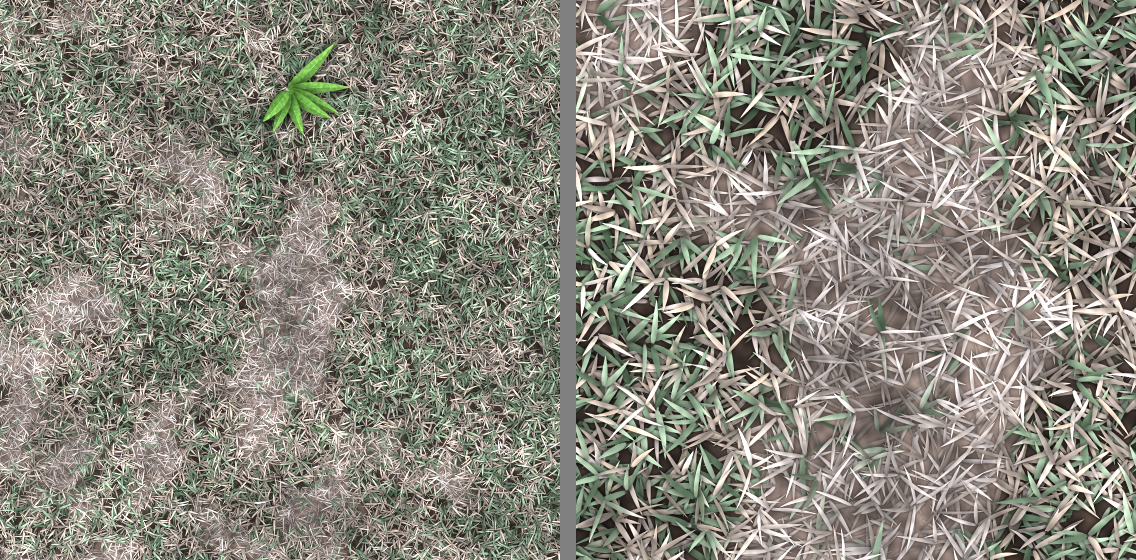
Left, the full canvas; right, a detail of the centre.
Give the GLSL for this texture, as a WebGL 2 fragment shader.

```glsl
#version 300 es
precision highp float;
// Patchy lawn seen from above: green tufts, dry straw, bare thatch and one broad-leaved weed.

uniform vec2 u_resolution;
out vec4 fragColor;

vec3 hash3(vec3 p) {
    p = fract(p * vec3(0.1031, 0.1030, 0.0973));
    p += dot(p, p.yxz + 33.33);
    return fract((p.xxy + p.yxx) * p.zyx);
}

float cornerSlope(vec2 cell, vec2 offset) {
    float angle = 6.2832 * hash3(vec3(cell, 7.0)).x;
    return dot(vec2(cos(angle), sin(angle)), offset);
}

float gradientNoise(vec2 p) {
    vec2 i = floor(p), f = fract(p);
    vec2 u = f * f * f * (f * (f * 6.0 - 15.0) + 10.0);
    vec2 e = vec2(1.0, 0.0);
    return mix(mix(cornerSlope(i, f), cornerSlope(i + e, f - e), u.x),
               mix(cornerSlope(i + e.yx, f - e.yx), cornerSlope(i + 1.0, f - 1.0), u.x), u.y);
}

vec2 rotate(vec2 p, float angle) {
    float c = cos(angle), s = sin(angle);
    return vec2(c * p.x + s * p.y, c * p.y - s * p.x);
}

// Tapered curved leaf growing along +x; gives coverage, shadow, position along and across.
vec4 leaf(vec2 p, float len, float bend, float halfWidth, float pixel) {
    float x = p.x / len;
    if (x <= 0.0 || x >= 1.0) return vec4(0.0);
    float y = p.y - bend * x * x;
    float w = halfWidth * 2.6 * sqrt(x) * (1.0 - x);
    float ends = smoothstep(0.0, 0.08, x) * smoothstep(1.0, 0.92, x);
    float cover = clamp((w - abs(y)) / pixel + 0.5, 0.0, 1.0);
    float shadow = smoothstep(w + 1.6 * halfWidth, w * 0.6, abs(y));
    return vec4(cover * ends, shadow * ends, x, y / halfWidth);
}

// One layer of fanned tufts, painted over the colour below.
vec3 tufts(vec3 col, vec2 p, float layer, float height, float greenness, float bare, float pixel) {
    const float density = 29.0;
    float turn = layer * 1.3;
    vec2 q = rotate(p, turn) * density + layer * 3.71 + 60.0;
    vec2 home = floor(q);
    for (int j = -1; j <= 1; j++)
    for (int i = -1; i <= 1; i++) {
        vec2 cell = home + vec2(i, j);
        vec3 h = hash3(vec3(cell, layer + 1.0));
        vec2 fromRoot = q - cell - h.xy;
        float green = smoothstep(-0.04, 0.04, greenness - h.z);
        float heading = 6.2832 * fract(h.x * 7.3 + h.y * 5.1);
        for (int k = 0; k < 3; k++) {
            vec3 r = hash3(vec3(cell, layer * 3.0 + float(k) + 50.0));
            float angle = heading + (float(k) - 1.0) * 1.1 + (r.x - 0.5) * 1.5;
            float len = mix(0.45, 0.93, r.y);
            float halfWidth = mix(mix(0.042, 0.032, bare), 0.049, green) * mix(0.75, 1.25, r.z);
            vec4 b = leaf(rotate(fromRoot, angle), len, (r.x - 0.5) * 0.3, halfWidth, pixel * density);

            float tone = fract(r.z * 9.7 + r.y * 3.3);
            vec3 pale = mix(vec3(0.99, 0.89, 0.79), vec3(1.0, 0.96, 0.96), max(r.x, bare));
            vec3 straw = mix(vec3(0.59, 0.54, 0.51), pale, tone);
            vec3 grass = mix(vec3(0.31, 0.40, 0.31), vec3(0.73, 0.83, 0.72), tone);
            vec3 tint = mix(straw, grass, green) * mix(0.85, 1.22, height);
            tint *= mix(0.78, 1.15, b.z) * (1.0 + 0.10 * clamp(b.w, -1.0, 1.0));

            col *= 1.0 - mix(0.28, 0.16, bare) * b.y;
            col = mix(col, tint, b.x);
        }
    }
    return col;
}

// Fan of bright lance-shaped leaves around one stem.
vec3 weed(vec3 col, vec2 p, float pixel) {
    for (int i = 0; i < 7; i++) {
        float n = float(i);
        vec3 r = hash3(vec3(n, 4.0, 9.0));
        float angle = 0.62 - 0.47 * n + (r.x - 0.5) * 0.25;
        float len = 0.112 - 0.008 * n + 0.012 * r.y;
        vec4 b = leaf(rotate(p - vec2(0.513, 0.838), angle), len, (r.z - 0.5) * 0.03, 0.011, pixel);
        vec3 tint = mix(vec3(0.32, 0.58, 0.20), vec3(0.60, 0.84, 0.42), 0.6 * b.z + 0.4 * r.y);
        tint *= 1.0 + 0.10 * sign(b.w) + 0.15 * smoothstep(0.14, 0.0, abs(b.w));
        col *= 1.0 - 0.4 * b.y;
        col = mix(col, tint, b.x);
    }
    return col;
}

void main() {
    vec2 p = gl_FragCoord.xy / u_resolution.y;
    float pixel = 1.0 / u_resolution.y;

    // Broad growth patches, greener to the upper right, with a bare strip near the middle.
    float patches = gradientNoise(p * 4.5 + 3.0) + 0.9 * gradientNoise(p * 12.0 + 20.0);
    vec2 strip = (p - vec2(0.53, 0.45)) * vec2(13.0, 6.0);
    float bareStrip = exp(-dot(strip, strip));
    float greenness = 0.37 + 0.50 * patches + 0.25 * (p.x - 0.5) + 0.12 * (p.y - 0.5) - 0.35 * bareStrip;
    greenness = clamp(greenness, 0.05, 0.75);
    float bare = smoothstep(0.34, 0.06, greenness);

    // Soil, then blades from the lowest layer to the highest.
    vec3 col = mix(vec3(0.23, 0.19, 0.17), vec3(0.56, 0.49, 0.46), bare);
    col *= 1.0 + 0.5 * gradientNoise(p * 90.0);
    for (int i = 0; i < 12; i++)
        col = tufts(col, p, float(i), float(i) / 11.0, greenness, bare, pixel);

    // Uneven light over the sward, then the weed and fine grain.
    col *= 1.0 + 0.30 * gradientNoise(p * 7.0 + 9.0) + 0.25 * gradientNoise(p * 32.0);
    col = weed(col, p, pixel);
    col *= 1.0 + 0.25 * gradientNoise(p * 170.0);
    fragColor = vec4(clamp(col, 0.0, 1.0), 1.0);
}
```
